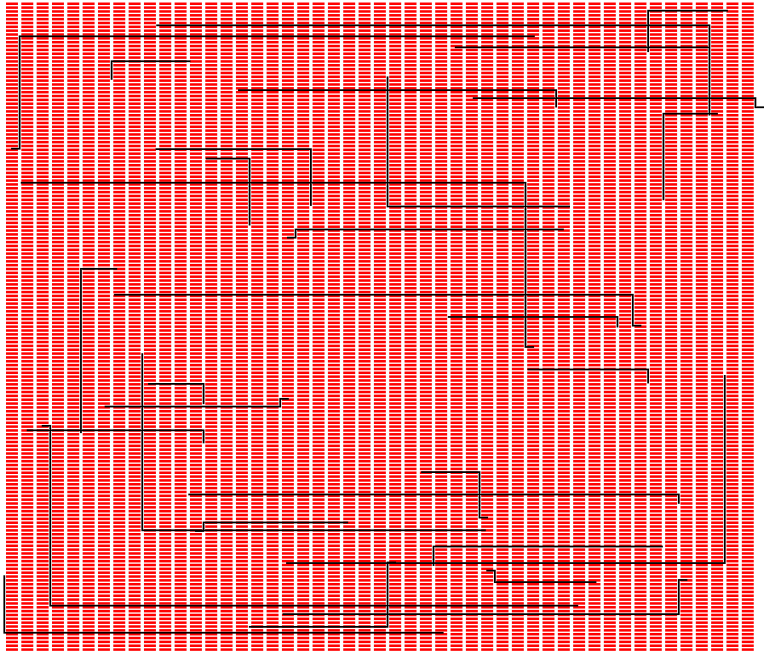
This pattern is drawn by a WebGL 1 fragment shader. Its source:

```glsl
precision highp float;
// Dense grid of thin red bars in columns, crossed by black right-angled wires.

uniform vec2 u_resolution;

#define COLUMNS 49.0
#define ROWS 169.0
#define COLUMN_PITCH 0.01996   // canvas widths
#define LEFT_MARGIN 0.0078
#define END_MARGIN 0.0018      // top and bottom, in canvas heights
#define BAR_FILL vec2(0.78, 0.65) // inked share of each cell
#define WIRES 31
#define WIRE_WIDTH 0.0023
#define LONGEST_RUN 0.72
#define LONGEST_DROP 0.26
#define HOOK_LENGTH 0.010
#define BAR_RED vec3(1.0, 0.0, 0.0)

vec4 hash4(float n) {
  return fract(sin(n * vec4(12.99, 78.23, 39.35, 57.58) + 1.7) * 4375.85);
}

// Running total of ink along a row of repeating bars.
vec2 inkBefore(vec2 cell) {
  return floor(cell) * BAR_FILL + min(fract(cell), BAR_FILL);
}

// Share of a pixel covered by the bar grid, box filtered.
float barCoverage(vec2 cell, vec2 pixel) {
  vec2 count = vec2(COLUMNS, ROWS);
  vec2 low = clamp(cell - 0.5 * pixel, vec2(0.0), count);
  vec2 high = clamp(cell + 0.5 * pixel, vec2(0.0), count);
  vec2 ink = (inkBefore(high) - inkBefore(low)) / pixel;
  return clamp(ink.x * ink.y, 0.0, 1.0);
}

// Share of a pixel covered by an axis-aligned stroke from a to b.
float strokeCoverage(vec2 p, vec2 a, vec2 b, float pixel) {
  vec2 low = max(min(a, b) - 0.5 * WIRE_WIDTH, p - 0.5 * pixel);
  vec2 high = min(max(a, b) + 0.5 * WIRE_WIDTH, p + 0.5 * pixel);
  vec2 overlap = clamp((high - low) / pixel, 0.0, 1.0);
  return overlap.x * overlap.y;
}

// Nearest gap between two columns.
float snapToGap(float x) {
  float column = floor((x - LEFT_MARGIN) / COLUMN_PITCH + 0.5);
  return LEFT_MARGIN + COLUMN_PITCH * (column - 0.5 * (1.0 - BAR_FILL.x));
}

// One wire: a long run, a drop at one end and sometimes a short hook.
float wireCoverage(vec2 p, float index, float height, float pixel) {
  vec4 h = hash4(index + 1.0);
  vec4 k = hash4(index + 51.0);

  // Runs crowd towards the top and bottom.
  float t = (index + h.x) / float(WIRES);
  float y = height * (0.985 - 0.97 * (t - 0.07 * sin(6.2832 * t)));

  float run = mix(0.05, LONGEST_RUN, pow(h.y, 1.3));
  float left = (1.0 - run) * h.z;
  float side = h.w < 0.5 ? -1.0 : 1.0;
  float middle = left + 0.5 * run;
  vec2 corner = vec2(snapToGap(middle + 0.5 * run * side), y);
  vec2 farEnd = vec2(middle - 0.5 * run * side, y);

  float drop = mix(0.01, LONGEST_DROP, pow(k.x, 2.3));
  float direction = (k.y < 0.2 || y - drop < 0.01) ? 1.0 : -1.0;
  vec2 tip = vec2(corner.x, min(y + direction * drop, height - 0.01));
  vec2 hook = tip + vec2(side * HOOK_LENGTH * step(0.6, k.z), 0.0);

  float ink = strokeCoverage(p, farEnd, corner, pixel);
  ink = max(ink, strokeCoverage(p, corner, tip, pixel));
  return max(ink, strokeCoverage(p, tip, hook, pixel));
}

void main() {
  float pixel = 1.0 / u_resolution.x;
  float height = u_resolution.y * pixel;
  vec2 p = gl_FragCoord.xy * pixel;

  // Bar grid
  vec2 pitch = vec2(COLUMN_PITCH, height * (1.0 - 2.0 * END_MARGIN) / ROWS);
  vec2 origin = vec2(LEFT_MARGIN, height * END_MARGIN);
  float bars = barCoverage((p - origin) / pitch, pixel / pitch);
  vec3 color = mix(vec3(1.0), BAR_RED, bars);

  // Wires
  float wires = 0.0;
  for (int i = 0; i < WIRES; i++) {
    wires = max(wires, wireCoverage(p, float(i), height, pixel));
  }
  gl_FragColor = vec4(color * (1.0 - wires), 1.0);
}
```
